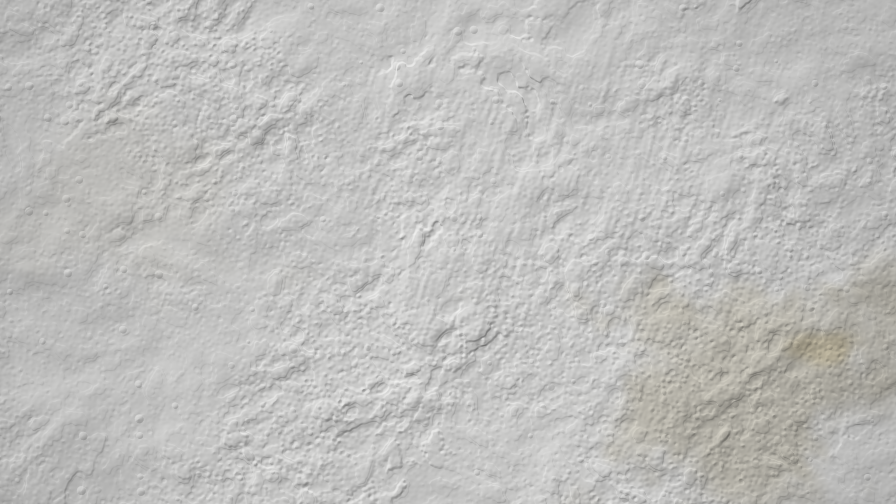
This texture is drawn by a WebGL 1 fragment shader. Its source:

```glsl
precision highp float;
// Whitewashed plaster wall: lumpy relief, broken paint flakes, brush strokes and faint damp stains.
uniform vec2 u_resolution;

const vec3 PAINT_TINT = vec3(1.0, 1.0, 0.995);
const vec3 DAMP_TINT = vec3(0.915, 0.90, 0.855);
const vec3 RUST_TINT = vec3(0.985, 0.96, 0.89);
const vec2 LIGHT_DIR = vec2(-0.55, 0.835);

vec3 hash3(vec2 cell) {
  vec3 h = fract(cell.xyx * vec3(0.1031, 0.1030, 0.0973));
  h += dot(h, h.yzx + 33.33);
  return fract((h.xxy + h.yzz) * h.zyx);
}

// Cellular noise: each cell holds one soft bump or dent, about -1 to 1.
float lumps(vec2 p) {
  vec2 cell = floor(p);
  float sum = 0.0;
  for (int j = -1; j <= 1; j++) {
    for (int i = -1; i <= 1; i++) {
      vec2 id = cell + vec2(float(i), float(j));
      vec3 rnd = hash3(id);
      vec2 d = p - id - rnd.xy;
      float k = max(0.0, 1.0 - dot(d, d));
      sum += (2.0 * rnd.z - 1.0) * k * k * k;
    }
  }
  return sum;
}

// Sparse hard crumbs, at most one inside each cell.
float crumbs(vec2 p, float share) {
  vec2 cell = floor(p);
  vec3 rnd = hash3(cell + 71.0);
  float radius = mix(0.10, 0.24, fract(rnd.z * 37.0));
  vec2 d = (p - cell - mix(vec2(0.25), vec2(0.75), rnd.xy)) / radius;
  float k = max(0.0, 1.0 - dot(d, d));
  return step(rnd.z, share) * radius * k;
}

vec2 rotate(vec2 p, float angle) {
  float c = cos(angle);
  float s = sin(angle);
  return vec2(c * p.x + s * p.y, c * p.y - s * p.x);
}

// Layered sines bend the ground so that shapes do not look round.
vec2 warp(vec2 p) {
  return p + 0.018 * vec2(sin(17.0 * p.y + 1.5 * sin(11.0 * p.x)),
                          sin(19.0 * p.x + 1.7 * sin(13.0 * p.y)));
}

// A step in the paint where the field crosses a level.
float ledge(float field, float level, float width) {
  return smoothstep(-width, width, field - level);
}

float height(vec2 p, float rough, float flaked, float brushed) {
  vec2 q = warp(p);
  float broad = lumps(q * 4.5 + 3.0);
  float mid = lumps(q * 14.0 + 19.0);
  float fine = lumps(q * 36.0 + 41.0);
  float grain = lumps(rotate(p, 0.6) * 125.0 + 5.0);
  float strokes = lumps(rotate(p, -0.3) * vec2(95.0, 20.0) + 9.0);

  // Flakes follow the broad shapes, chips the small ones.
  float flakeField = broad + 0.45 * mid + 0.25 * fine + 0.05 * grain;
  float chipField = fine + 0.5 * mid + 0.25 * grain;
  float flakes = ledge(flakeField, 0.25, 0.06) + ledge(flakeField, -0.2, 0.06);
  float chips = ledge(chipField, 0.3, 0.13) + ledge(chipField, -0.3, 0.13);

  float h = 0.0022 * broad + 0.0013 * mid;
  h += rough * (0.0007 * fine + 0.00030 * grain + 0.00030 * chips);
  h += 0.00034 * brushed * strokes + 0.0011 * flaked * flakes;
  return h + 0.0036 * crumbs(p * 27.0, 0.12);
}

// Signed brightness of the slope towards the light; highlights saturate before shadows.
float relief(vec2 p, float rough, float flaked, float brushed) {
  float e = 0.0018;
  float here = height(p, rough, flaked, brushed);
  vec2 slope = vec2(height(p + vec2(e, 0.0), rough, flaked, brushed),
                    height(p + vec2(0.0, e), rough, flaked, brushed)) - here;
  float s = -dot(slope / e, LIGHT_DIR);
  return s / (1.0 + mix(1.8, 4.5, step(0.0, s)) * abs(s));
}

// Soft round patch with a ragged rim.
float patchMask(vec2 p, vec2 center, vec2 size, float ragged) {
  return 1.0 - smoothstep(0.35, 1.15, length((p - center) / size) + ragged);
}

void main() {
  vec2 p = gl_FragCoord.xy / u_resolution.y;
  float aspect = u_resolution.x / u_resolution.y;
  vec2 middle = vec2(0.48 * aspect, 0.5);

  // Where the wall is rough, flaked, brushed or damp.
  float ragged = 0.5 * lumps(p * 7.0 + 27.0) + 0.25 * lumps(warp(p) * 22.0);
  float damp = patchMask(p, vec2(0.87 * aspect, 0.20), vec2(0.40, 0.27), ragged);
  float dust = patchMask(p, vec2(0.15 * aspect, 0.60), vec2(0.28, 0.20), ragged);
  float rust = patchMask(p, vec2(0.92 * aspect, 0.31), vec2(0.08, 0.04), ragged);
  float rough = mix(0.45, 1.35, smoothstep(-0.4, 0.4, lumps(p * 3.0 + 55.0) + 0.3 * lumps(p * 9.0)));
  float broken = smoothstep(-0.1, 0.4, lumps(warp(p) * 10.0 + 33.0));
  float flaked = broken * smoothstep(-0.25, 0.35, lumps(p * 3.6 + 12.0) + 0.25 * damp);
  float brushed = patchMask(p, vec2(0.64 * aspect, 0.58), vec2(0.55, 0.45), ragged);

  // Even daylight that fades to the corners, then the carved relief.
  vec2 away = p - middle;
  float daylight = 0.784 - 0.080 * dot(away, away) + 0.006 * lumps(p * 2.5 + 80.0);
  float grey = daylight + relief(p, rough, flaked, 0.2 + 0.8 * brushed);

  vec3 color = grey * PAINT_TINT;
  color *= mix(vec3(1.0), DAMP_TINT, clamp(damp + 0.25 * dust, 0.0, 1.0));
  color *= mix(vec3(1.0), RUST_TINT, rust);
  gl_FragColor = vec4(clamp(color, 0.0, 1.0), 1.0);
}
```
